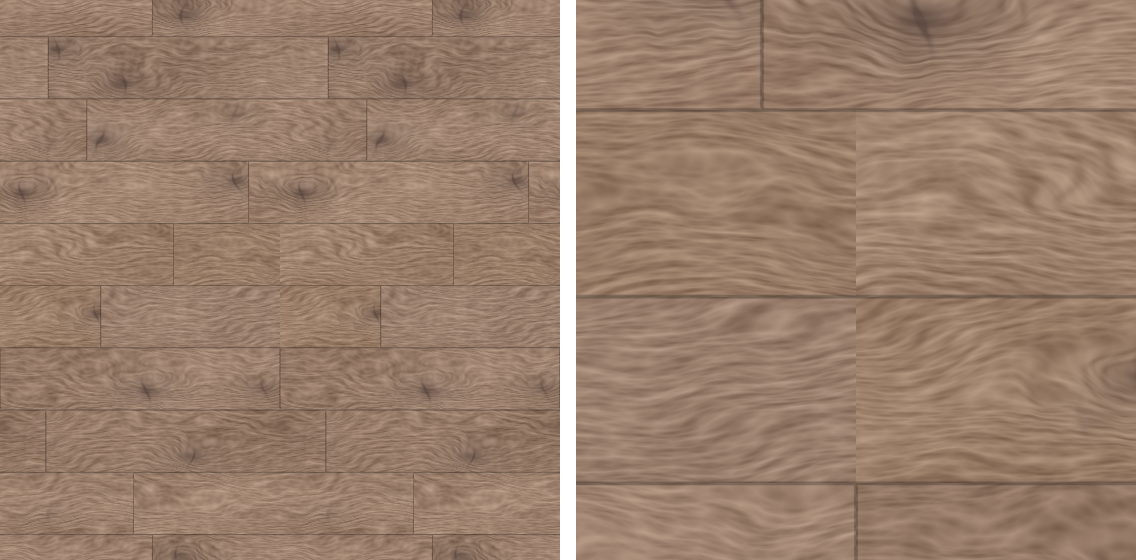
Left, the full canvas; right, a detail of the centre.
Give the GLSL for this texture, as a three.js fragment shader.

```glsl
varying vec2 vUv;

const float TILES_ACROSS = 2.0;
const float ROWS = 9.0;
const float ROW_OFFSET = 0.0456;
const float TILE_LENGTH = 4.5; // tile width measured in plank heights
const float SEAM_WIDTH = 0.0017;

const vec3 DARK_OAK = vec3(0.45, 0.34, 0.265);
const vec3 LIGHT_OAK = vec3(0.76, 0.65, 0.56);
const vec3 KNOT_BROWN = vec3(0.33, 0.26, 0.235);
const vec3 MAUVE_TINT = vec3(0.0, 0.004, 0.022);

float hash(vec2 p) {
  return fract(sin(dot(p, vec2(127.1, 311.7))) * 4375.85);
}

float pick(vec3 values, float index) {
  return index < 0.5 ? values.x : (index < 1.5 ? values.y : values.z);
}

// Position of the butt joint along the tile, row by row from the bottom
float jointOf(float row) {
  float column = mod(row, 3.0);
  vec3 group = vec3(pick(vec3(0.477, 0.164, 0.0), column),
                    pick(vec3(0.36, 0.62, 0.888), column),
                    pick(vec3(0.31, 0.172, 0.544), column));
  return pick(group, floor(row / 3.0));
}

float waves(vec2 p, float seed) {
  float sum = 0.0;
  float amplitude = 0.5;
  for (int i = 0; i < 4; i++) {
    p = mat2(0.8, 0.6, -0.6, 0.8) * p * 1.7 + seed;
    sum += amplitude * sin(p.x + 1.3 * sin(p.y));
    amplitude *= 0.5;
  }
  return sum;
}

// Distance to the nearest scattered cell point
float cellular(vec2 p) {
  vec2 cell = floor(p);
  float nearest = 2.0;
  for (int j = -1; j <= 1; j++) {
    for (int i = -1; i <= 1; i++) {
      vec2 id = cell + vec2(float(i), float(j));
      vec2 point = id + vec2(hash(id), hash(id + 37.3));
      nearest = min(nearest, length(p - point));
    }
  }
  return nearest;
}

// x: bend of the grain, y: darkness of knots and cracks
vec2 knots(vec2 p, float seed) {
  vec2 result = vec2(0.0);
  float ragged = waves(p * 5.0, seed);
  for (int i = 0; i < 3; i++) {
    vec2 id = vec2(float(i) + 1.0, seed);
    vec2 center = vec2(hash(id) * TILE_LENGTH, 0.2 + 0.6 * hash(id + 5.1));
    float strength = smoothstep(0.2, 0.9, hash(id + 9.7));
    vec2 offset = p - center;
    vec2 d = offset / (vec2(0.4, 0.2) * (0.7 + 0.6 * strength));
    float r2 = dot(d, d) * (1.0 + 0.35 * ragged);
    float crackX = offset.x + 0.06 * sin(offset.y * 9.0 + seed) + 0.03 * ragged;
    float crack = exp(-pow(crackX / 0.022, 2.0) - pow(offset.y / 0.16, 2.0));
    result.x += 0.55 * strength * exp(-r2);
    result.y += strength * (0.28 * exp(-r2 * 1.2) + 0.4 * exp(-r2 * 14.0) + 0.45 * crack);
  }
  return result;
}

float seam(float dist, float width) {
  return 1.0 - smoothstep(width * 0.3, width, dist);
}

vec3 plank(vec2 p, float seed) {
  vec2 knot = knots(p, seed);
  float grain = p.y + 0.4 * waves(p * vec2(0.8, 2.0), seed) + knot.x;

  // Growth rings fading in and out
  float ring = 0.5 + 0.5 * sin(grain * 50.0 + 1.5 * waves(p * vec2(2.0, 4.0), seed + 3.0));
  float fade = 0.55 + 0.45 * waves(p * vec2(0.9, 1.5), seed + 8.0);

  // Fibres and pores drawn out along the grain
  float bentY = mix(p.y, grain, 0.5);
  float fibre = cellular(vec2(p.x * 3.5, bentY * 26.0) + seed * 7.0);
  float pore = cellular(vec2(p.x * 9.0, bentY * 42.0) + seed * 3.0);

  float tone = 0.55 + 0.16 * (hash(vec2(seed, 2.3)) - 0.5);
  tone += 0.13 * waves(p * vec2(0.6, 1.6), seed + 5.0);
  tone += 0.06 - 0.27 * ring * ring * fade;
  tone += 0.42 * (fibre - 0.48) + 0.24 * (pore - 0.48);
  vec3 color = mix(DARK_OAK, LIGHT_OAK, clamp(tone, 0.0, 1.0));
  color += MAUVE_TINT * (hash(vec2(seed, 6.1)) - 0.3);
  return mix(color, KNOT_BROWN, clamp(knot.y, 0.0, 0.8));
}

void main() {
  float y = (vUv.y - ROW_OFFSET) * ROWS;
  float row = mod(floor(y), ROWS);
  float across = fract(y);
  float joint = jointOf(row);
  float along = fract(vUv.x * TILES_ACROSS - joint);

  // The middle rows hold a second board in each tile
  float split = step(2.5, row) * step(row, 4.5) * step(1.0 - joint, along);
  float seed = 1.7 + row * 2.31 + split * 23.9;
  vec3 color = plank(vec2(along * TILE_LENGTH, across), seed);

  // Seams between rows and at board ends
  float rowSeam = seam(min(across, 1.0 - across) / ROWS, SEAM_WIDTH);
  float endSeam = seam(min(along, 1.0 - along) / TILES_ACROSS, SEAM_WIDTH);
  color *= 1.0 - 0.24 * max(rowSeam, endSeam);
  gl_FragColor = vec4(color, 1.0);
}
```
